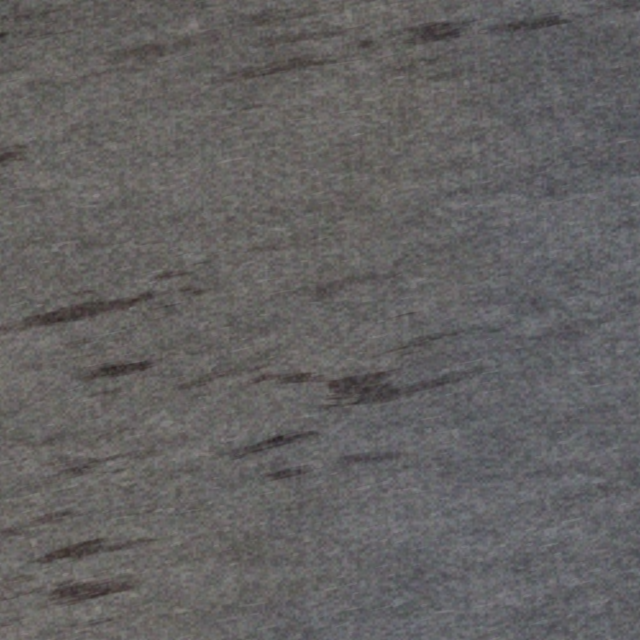
Reproduce this texture procedurally as a WebGL 1 fragment shader.

```glsl
precision highp float;
uniform vec2 u_resolution;

float hash(vec2 p) {
  return fract(sin(dot(p, vec2(127.1, 311.7))) * 43758.5453);
}

float noise(vec2 p) {
  vec2 cell = floor(p);
  vec2 f = fract(p);
  f = f * f * (3.0 - 2.0 * f);
  float low = mix(hash(cell), hash(cell + vec2(1.0, 0.0)), f.x);
  float high = mix(hash(cell + vec2(0.0, 1.0)), hash(cell + vec2(1.0, 1.0)), f.x);
  return mix(low, high, f.y);
}

float fbm(vec2 p) {
  float sum = 0.0;
  float amplitude = 0.533;
  for (int i = 0; i < 4; i++) {
    sum += amplitude * noise(p);
    p = p * 2.03 + vec2(17.3, 9.1);
    amplitude *= 0.5;
  }
  return sum;
}

// Dark slits along the bedding, gathered in loose clusters
float veins(vec2 bed, vec2 uv) {
  float cluster = smoothstep(0.48, 0.74, noise(bed * vec2(3.5, 7.0) + 4.7));
  float lowerRight = smoothstep(0.0, 0.5, uv.x - uv.y * 0.8 - 0.1);
  float slits = smoothstep(0.54, 0.8, fbm(bed * vec2(8.0, 42.0) + 31.0));
  float topBand = smoothstep(0.8, 0.92, uv.y);
  float longSlits = smoothstep(0.54, 0.8, fbm(bed * vec2(3.5, 38.0) + 73.0));
  return slits * (0.12 + cluster) * (1.0 - 0.8 * lowerRight) + 0.6 * longSlits * topBand;
}

void main() {
  vec2 uv = gl_FragCoord.xy / u_resolution.y;

  // Bedding coordinates: x runs along the tilted layers, y across them
  vec2 along = vec2(cos(0.19), sin(0.19));
  vec2 bed = vec2(dot(uv, along), dot(uv, vec2(-along.y, along.x)));
  bed.y += 0.025 * (fbm(uv * 5.0 + 2.0) - 0.5);

  // Broad shading and layered mottling
  float light = 0.402;
  light += 0.07 * (fbm(bed * vec2(2.5, 5.0) + 11.0) - 0.5);
  light += 0.10 * (fbm(bed * vec2(12.0, 40.0) + 53.0) - 0.5);
  light -= 0.035 * smoothstep(0.72, 0.98, uv.y) * (1.0 - 0.6 * uv.x);

  // Fine woven grain
  light += 0.085 * (noise(bed * vec2(110.0, 190.0)) - 0.5);
  light += 0.075 * (noise(uv * vec2(250.0, 230.0) + 7.0) - 0.5);

  // Pale flecks
  light += 0.05 * smoothstep(0.78, 0.95, noise(bed * vec2(50.0, 130.0) + 91.0));

  float vein = veins(bed, uv);
  light -= 0.15 * min(vein, 1.1);

  // Warm stone on the left, cool slate toward the lower right
  float cool = uv.x - 0.55 * uv.y - 0.15 + 0.7 * (fbm(bed * vec2(3.0, 5.0) + 23.0) - 0.5);
  cool = smoothstep(-0.1, 0.45, cool);
  vec3 tint = mix(vec3(0.010, -0.001, -0.011), vec3(-0.007, -0.004, 0.013), cool);
  light -= 0.012 * cool;
  tint += vec3(0.012, -0.008, -0.004) * min(vein, 1.0);

  // Faint colour speckle
  vec3 speckle = vec3(noise(uv * 120.0 + 5.0), noise(uv * 120.0 + 41.0), noise(uv * 120.0 + 87.0)) - 0.5;
  vec3 color = vec3(light) + tint + 0.035 * speckle;

  gl_FragColor = vec4(clamp(color, 0.0, 1.0), 1.0);
}
```
